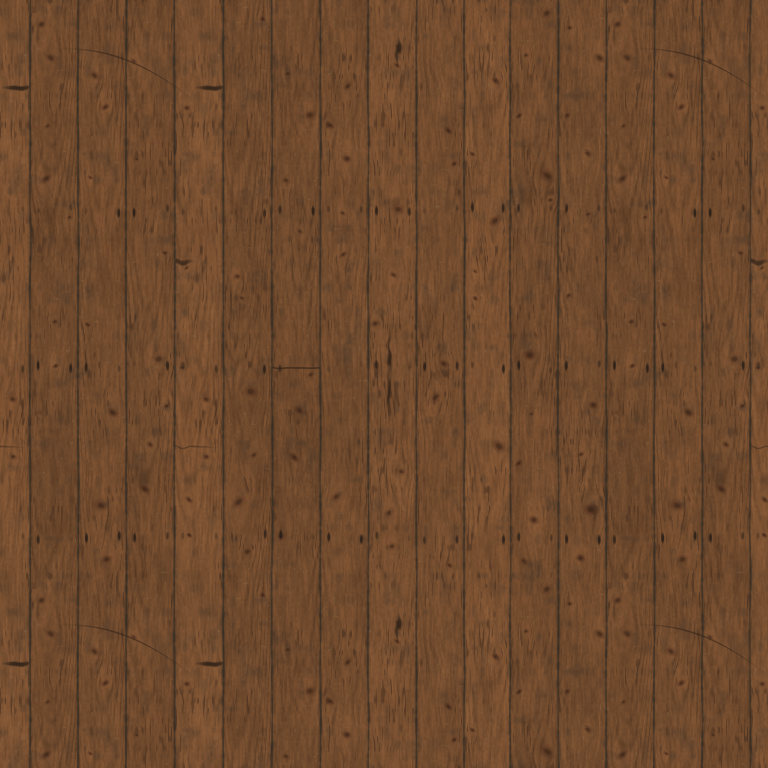
This texture is drawn by a WebGL 2 fragment shader. Its source:

```glsl
#version 300 es
precision highp float;
// Worn brown pine floor: sixteen vertical planks with grain, knots, nails and thin dark seams.
uniform vec2 u_resolution;
out vec4 outColor;

float hash(vec2 p) {
  vec3 q = fract(vec3(p.xyx) * 0.1031);
  q += dot(q, q.yzx + 33.33);
  return fract((q.x + q.y) * q.z);
}

// Value noise that wraps vertically after the given number of cells
float noise(vec2 p, float period) {
  vec2 i = floor(p), f = fract(p);
  f = f * f * (3.0 - 2.0 * f);
  float y0 = mod(i.y, period), y1 = mod(i.y + 1.0, period);
  return mix(mix(hash(vec2(i.x, y0)), hash(vec2(i.x + 1.0, y0)), f.x),
             mix(hash(vec2(i.x, y1)), hash(vec2(i.x + 1.0, y1)), f.x), f.y);
}

// Soft-edged ellipse mask
float spot(vec2 d, vec2 radius) {
  return 1.0 - smoothstep(0.4, 1.3, length(d / radius));
}

// Tapered crack: along it, across it, half length, half width
float crack(float along, float across, float halfLength, float halfWidth, float px) {
  float taper = 1.0 - smoothstep(halfLength * 0.2, halfLength, abs(along));
  return taper * (1.0 - smoothstep(halfWidth * taper * 0.3, halfWidth * taper + px, abs(across)));
}

void main() {
  // One unit is one plank width; y runs downward and wraps after 12 units
  vec2 uv = gl_FragCoord.xy / u_resolution;
  float px = 16.0 / u_resolution.y;
  float y = mod((1.0 - uv.y) * 16.0, 12.0);
  float across = uv.x * 16.0 - 0.63;
  across -= 0.045 * smoothstep(2.0, 6.0, across) * (1.0 - smoothstep(9.2, 9.9, across));
  across += 0.02 * (noise(vec2(3.0 + floor(across + 0.5), y), 12.0) - 0.5);
  float column = mod(floor(across), 16.0);
  float id = mod(column, 12.0);
  float x = fract(across);
  float tint = float[12](0.95, 0.99, 0.98, 1.06, 0.96, 0.96, 0.99, 1.04, 1.0, 1.07, 0.98, 1.0)[int(id)];

  // Knots: scattered along each plank, pushing the grain aside
  float knot = 0.0, core = 0.0, halo = 0.0, grainX = x;
  for (int k = -1; k <= 1; k++) {
    float cell = floor(y) + float(k);
    vec2 seed = vec2(id * 7.0 + 2.0, mod(cell, 12.0) * 3.0 + 1.0);
    float present = step(0.45, hash(seed));
    float size = mix(0.05, 0.13, pow(hash(seed + 11.0), 2.0));
    vec2 d = vec2(x, y) - vec2(0.14 + 0.72 * hash(seed + 23.0), cell + 0.15 + 0.7 * hash(seed + 41.0));
    d.y += d.x * (hash(seed + 53.0) - 0.5);
    float flow = present * exp(-(d.x * d.x + 0.35 * d.y * d.y) / (size * size * 6.0));
    grainX -= d.x * 0.75 * flow;
    halo += flow * (hash(seed + 67.0) - 0.3);
    knot = max(knot, present * spot(d, vec2(1.2, 1.0) * size) * (0.4 + 0.6 * hash(seed + 71.0)));
    core = max(core, present * spot(d, vec2(0.6, 0.5) * size));
  }

  // Grain: faint stains, long streaks, fine fibres and arched growth rings
  float shift = id * 61.0;
  float stain = noise(vec2(x * 2.0 + shift, y), 12.0) + noise(vec2(x * 4.0 + shift, y * 2.0), 24.0) - 1.0;
  float sway = grainX + 0.08 * noise(vec2(x * 2.0 + shift + 3.0, y), 12.0);
  float streak = noise(vec2(sway * 15.0 + shift, y), 12.0) - 0.5;
  float fibre = noise(vec2(sway * 30.0 + shift, y * 4.0), 48.0) - 0.5;
  float rough = noise(vec2(x * 32.0 + shift, y * 20.0), 240.0) - 0.5;
  float bend = noise(vec2(grainX * 2.0 + shift, y * 0.5), 6.0);
  float arch = grainX - 0.3 - 0.4 * hash(vec2(id, 5.0));
  float ring = 0.5 + 0.5 * sin(6.2832 * (y + 13.0 * arch * arch + 2.0 * bend));
  float ringMask = 0.13 * smoothstep(0.3, 0.9, noise(vec2(x + shift + 9.0, y * 0.5), 6.0));
  ringMask *= 0.5 + noise(vec2(sway * 18.0 + shift + 13.0, y * 5.0), 60.0);
  float tone = tint + 0.065 * stain + 0.09 * streak + 0.16 * fibre + 0.09 * rough;
  tone += 0.12 * halo - ringMask * (ring * ring * ring - 0.3);
  vec3 color = vec3(0.454, 0.302, 0.185) * tone;
  color = mix(color, vec3(0.44, 0.26, 0.14), 0.14 * noise(vec2(x * 1.5 + shift + 17.0, y), 12.0));

  // Hairline dark pores gathered in worn patches, and diffuse grey dirt
  float patches = smoothstep(0.35, 0.85, noise(vec2(x * 2.0 + shift + 31.0, y * 1.5), 18.0));
  float pore = smoothstep(0.6, 0.95, noise(vec2(sway * 31.0 + shift + 7.0, y * 5.0), 60.0));
  float dirt = smoothstep(0.6, 1.0, noise(vec2(x * 5.0 + shift + 5.0, y * 4.0), 48.0));
  dirt *= 0.3 + noise(vec2(x * 16.0 + shift + 11.0, y * 14.0), 168.0);
  color = mix(color, vec3(0.27, 0.18, 0.12), pore * (0.12 + 0.5 * patches));
  color = mix(color, vec3(0.27, 0.21, 0.16), 0.35 * dirt);
  color = mix(color, vec3(0.28, 0.16, 0.10), 0.6 * knot);
  color = mix(color, vec3(0.19, 0.12, 0.08), 0.5 * core);

  // Sparse pale scuffs
  float scuff = smoothstep(0.88, 1.0, noise(vec2(x * 17.0 + shift + 41.0, y * 13.0), 156.0));
  color = mix(color, vec3(0.55, 0.42, 0.29), 0.35 * scuff * (1.0 - patches));

  // Nail holes in three rows, some faded
  float nail = 0.0;
  for (int r = 0; r < 3; r++) {
    float side = step(0.5, x);
    vec2 seed = vec2(id * 2.0 + side, float(r) + 90.0);
    float row = float[3](4.38, 7.65, 11.19)[r] + 0.14 * (hash(seed) - 0.5);
    vec2 d = vec2(x - mix(0.17, 0.85, side), y - row);
    float fade = smoothstep(0.0, 0.9, hash(seed + 7.0));
    nail = max(nail, spot(d, vec2(0.035, 0.06 + 0.05 * fade)) * (0.2 + 0.8 * fade));
  }
  color = mix(color, vec3(0.13, 0.10, 0.08), 0.8 * nail);

  // Board ends, splits along the grain and one long curved scratch
  float wobble = 0.07 * (noise(vec2(x * 6.0, 1.0), 4.0) - 0.5);
  float split = 0.0;
  if (id == 5.0) split = 0.7 * crack(x - 0.5, y - 7.67 + 0.3 * wobble, 1.4, 0.01, px);
  if (id == 3.0) {
    split = 0.5 * crack(x - 0.3, y - 9.32 + wobble, 0.7, 0.01, px);
    split = max(split, crack(x - 0.75, y - 1.84 + wobble, 0.4, 0.05, px));
    split = max(split, 0.8 * crack(x - 0.15, y - 5.46 + wobble, 0.3, 0.06, px));
  }
  if (id == 7.0) {
    float wander = 0.05 * (noise(vec2(2.0, y * 5.0), 60.0) - 0.5);
    float torn = 0.35 + 0.65 * smoothstep(0.2, 0.6, noise(vec2(x * 20.0, y * 6.0), 72.0));
    split = torn * crack(y - 7.8, x - 0.43 + wander, 1.3, 0.045, px);
    split = max(split, torn * crack(y - 1.05, x - 0.63 + wander, 0.35, 0.08, px));
  }
  float scratchX = column + x - 12.0 * step(12.0, column);
  float scratchY = 1.02 + 0.16 * pow(max(scratchX - 0.8, 0.0), 2.0);
  split = max(split, 0.6 * crack(scratchX - 2.0, y - scratchY, 1.6, 0.01, px));
  color = mix(color, vec3(0.17, 0.12, 0.085), 0.85 * split);

  // Thin seams of uneven width and darkness between planks
  float edge = min(x, 1.0 - x);
  float joint = floor(across + 0.5) * 5.0;
  float wear = 0.5 * noise(vec2(joint, y * 2.0), 24.0) + 0.5 * noise(vec2(joint + 2.0, y * 12.0), 144.0);
  color *= 1.0 - 0.16 * wear * (1.0 - smoothstep(0.0, 0.08, edge));
  float seam = 1.0 - smoothstep(0.002, 0.004 + 0.018 * wear + px, edge);
  color = mix(color, vec3(0.21, 0.18, 0.145), seam * (0.5 + 0.5 * wear));
  outColor = vec4(color, 1.0);
}
```
